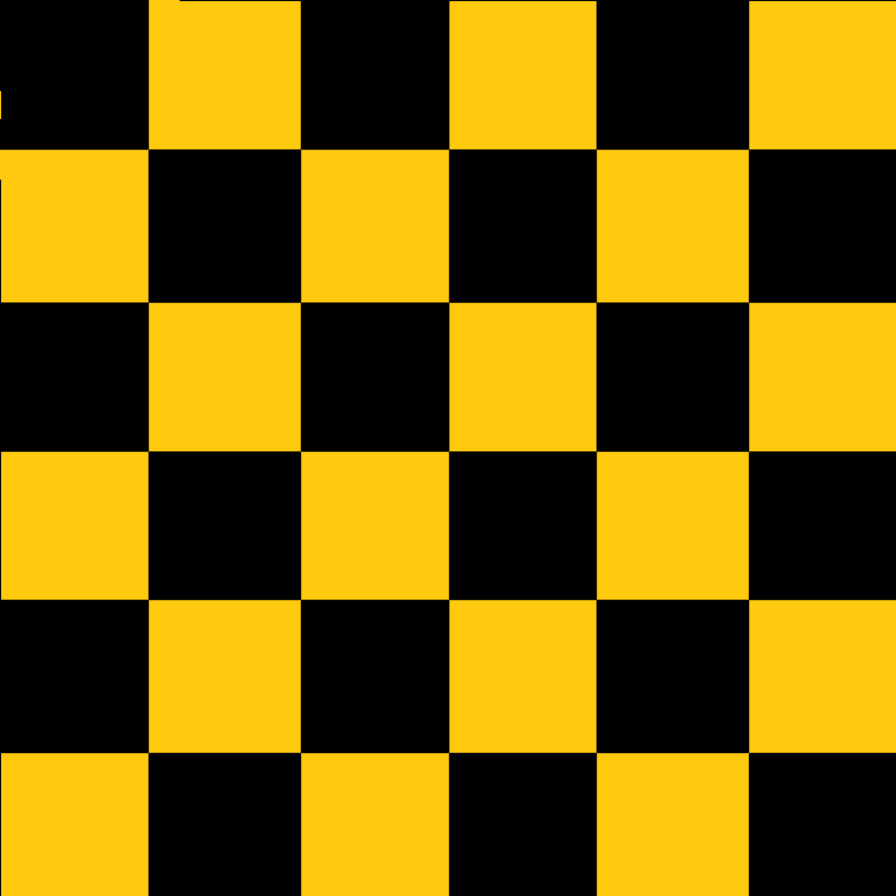
This pattern is drawn by a three.js fragment shader. Its source:

```glsl
// Six by six checkerboard of black and amber squares, black at the top left.
// Slightly uneven seams flip a sign along each axis; the product picks the colour.
// A hairline rim runs along the left and top, broken by short amber nicks.
varying vec2 vUv;

// Soft coverage of the interval from a to b.
float band(float x, float a, float b, float soft) {
  return clamp((x - a) / soft + 0.5, 0.0, 1.0) * clamp((b - x) / soft + 0.5, 0.0, 1.0);
}

void main() {
  vec3 black = vec3(0.0);
  vec3 amber = vec3(1.0, 0.79, 0.05);
  vec3 olive = vec3(0.14, 0.12, 0.01);

  vec2 p = vec2(vUv.x, 1.0 - vUv.y); // measured from the top left
  vec2 soft = max(fwidth(p), vec2(0.0001));

  // Seams: each one flips the sign, with a small offset repeating every three.
  vec2 side = vec2(1.0);
  float seam = 0.0;
  for (int i = 1; i < 6; i++) {
    float k = float(i);
    float m = mod(k, 3.0);
    float offset = m < 0.5 ? 0.0013 : (m < 1.5 ? -0.0007 : 0.0026);
    vec2 edge = vec2(k / 6.0, k * 0.16752 + 0.0002) + offset;
    side *= clamp(2.0 * (edge - p) / soft, -1.0, 1.0);
    seam = max(seam, band(p.x, edge.x - 0.0005, edge.x + 0.0005, soft.x));
    seam = max(seam, band(p.y, edge.y - 0.0005, edge.y + 0.0005, soft.y));
  }
  vec3 color = mix(amber, black, 0.5 + 0.5 * side.x * side.y);
  color = mix(color, olive, 0.6 * seam);

  // Rim on the left and top, with its amber nicks.
  float nickLeft = max(band(p.y, 0.1016, 0.1328, soft.y), band(p.y, 0.1672, 0.2005, soft.y));
  float nickTop = band(p.x, 0.1660, 0.2005, soft.x);
  float rimLeft = clamp((0.0013 - p.x) / soft.x + 0.5, 0.0, 1.0);
  float rimTop = clamp((0.0013 - p.y) / soft.y + 0.5, 0.0, 1.0);
  color = mix(color, mix(black, amber, nickLeft), rimLeft);
  color = mix(color, mix(black, amber, nickTop), rimTop);

  gl_FragColor = vec4(color, 1.0);
}
```
